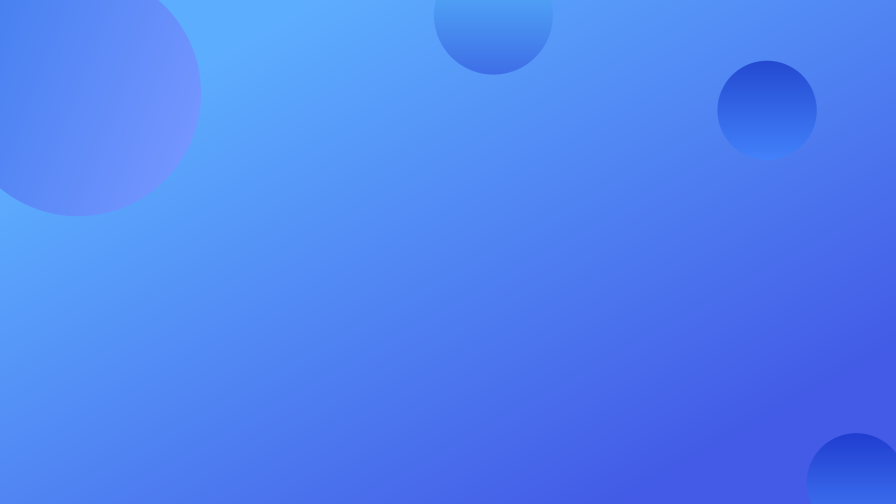
A WebGL 1 fragment shader for this background:

```glsl
precision highp float;
// Four softly shaded discs float over a diagonal sky-blue to indigo gradient.
// Lengths are in canvas heights; each disc is a distance function filled with
// a linear gradient that runs across its diameter.

uniform vec2 u_resolution;

// Background: colours and where the diagonal ramp starts and ends (0 to 1)
const vec3 SKY = vec3(0.365, 0.680, 1.000);
const vec3 INDIGO = vec3(0.262, 0.355, 0.902);
const float RAMP_START = 0.17;
const float RAMP_END = 0.85;

// Discs: centre x, centre y, radius
const vec3 LARGE_DISC = vec3(0.155, 0.815, 0.244);
const vec3 TOP_DISC = vec3(0.979, 0.970, 0.118);
const vec3 RIGHT_DISC = vec3(1.522, 0.781, 0.0985);
const vec3 CORNER_DISC = vec3(1.699, 0.042, 0.0985);

// Disc fills, from the start to the end of each gradient
const vec3 LARGE_BLUE = vec3(0.270, 0.500, 0.940);
const vec3 LARGE_VIOLET = vec3(0.450, 0.585, 1.000);
const vec3 TOP_CYAN = vec3(0.345, 0.735, 0.995);
const vec3 TOP_BLUE = vec3(0.243, 0.431, 0.905);
const vec3 RIGHT_NAVY = vec3(0.140, 0.290, 0.820);
const vec3 RIGHT_AZURE = vec3(0.260, 0.505, 0.980);
const vec3 CORNER_NAVY = vec3(0.125, 0.240, 0.815);
const vec3 CORNER_AZURE = vec3(0.265, 0.490, 0.965);

// Unit directions of the fills
const vec2 DOWN = vec2(0.0, -1.0);
const vec2 SLANTED = vec2(0.93, -0.36);

// Blends a gradient-filled disc over the base colour
vec3 drawDisc(vec3 base, vec2 p, vec3 disc, vec2 direction, vec3 from, vec3 to) {
    vec2 offset = p - disc.xy;
    float edge = 0.75 / u_resolution.y;
    float coverage = 1.0 - smoothstep(-edge, edge, length(offset) - disc.z);
    float ramp = clamp(0.5 + 0.5 * dot(offset, direction) / disc.z, 0.0, 1.0);
    return mix(base, mix(from, to, ramp), coverage);
}

void main() {
    vec2 uv = gl_FragCoord.xy / u_resolution;
    vec2 p = gl_FragCoord.xy / u_resolution.y;

    // Diagonal ramp from the top left corner to the bottom right
    float diagonal = 0.5 * (uv.x + 1.0 - uv.y);
    float ramp = clamp((diagonal - RAMP_START) / (RAMP_END - RAMP_START), 0.0, 1.0);
    vec3 color = mix(SKY, INDIGO, ramp);

    // Floating discs
    color = drawDisc(color, p, LARGE_DISC, SLANTED, LARGE_BLUE, LARGE_VIOLET);
    color = drawDisc(color, p, TOP_DISC, DOWN, TOP_CYAN, TOP_BLUE);
    color = drawDisc(color, p, RIGHT_DISC, DOWN, RIGHT_NAVY, RIGHT_AZURE);
    color = drawDisc(color, p, CORNER_DISC, DOWN, CORNER_NAVY, CORNER_AZURE);

    gl_FragColor = vec4(color, 1.0);
}
```
